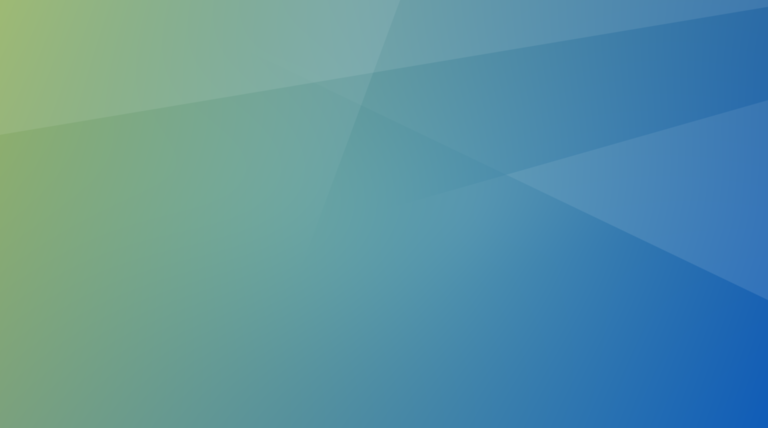
Give the GLSL for this background, as a WebGL 1 fragment shader.

```glsl
precision highp float;

uniform vec2 u_resolution;

// Base gradient: three stops along the top and three along the bottom
const vec3 TOP_LEFT = vec3(0.58, 0.70, 0.40);
const vec3 TOP_MID = vec3(0.36, 0.58, 0.60);
const vec3 TOP_RIGHT = vec3(0.17, 0.42, 0.65);
const vec3 BOTTOM_LEFT = vec3(0.48, 0.63, 0.49);
const vec3 BOTTOM_MID = vec3(0.28, 0.53, 0.64);
const vec3 BOTTOM_RIGHT = vec3(0.06, 0.36, 0.72);

// Soft central glow
const vec3 GLOW_COLOR = vec3(0.05, 0.06, 0.04);
const vec2 GLOW_CENTER = vec2(0.48, 0.48);
const float GLOW_RADIUS = 0.45;

// Ends of the pane edges, as fractions of the canvas
const vec2 ROOF_A = vec2(0.0, 0.685);
const vec2 ROOF_B = vec2(1.0, 0.984);
const vec2 STEEP_A = vec2(0.391, 0.37);
const vec2 STEEP_B = vec2(0.521, 1.0);
const vec2 FALL_A = vec2(0.326, 0.878);
const vec2 FALL_B = vec2(1.0, 0.299);
const vec2 RISE_A = vec2(0.521, 0.521);
const vec2 RISE_B = vec2(1.0, 0.766);

// Pane opacities
const float ROOF_LIGHT = 0.09;
const float STEEP_LIGHT = 0.07;
const float FALL_LIGHT = 0.03;
const float WEDGE_LIGHT = 0.08;
const float RISE_LIGHT = 0.04;

// Signed distance in canvas heights, positive to the left of a -> b
float lineSide(vec2 uv, vec2 a, vec2 b) {
  vec2 scale = vec2(u_resolution.x / u_resolution.y, 1.0);
  vec2 dir = normalize((b - a) * scale);
  return dot((uv - a) * scale, vec2(-dir.y, dir.x));
}

float cover(float dist) {
  float blur = 1.0 / u_resolution.y;
  return smoothstep(-blur, blur, dist);
}

// Quadratic curve through three evenly spaced colours
vec3 threeStops(vec3 a, vec3 b, vec3 c, float t) {
  return mix(a, c, t) + 4.0 * t * (1.0 - t) * (b - 0.5 * (a + c));
}

void main() {
  vec2 uv = gl_FragCoord.xy / u_resolution;

  // Background
  vec3 color = threeStops(
    mix(BOTTOM_LEFT, TOP_LEFT, uv.y),
    mix(BOTTOM_MID, TOP_MID, uv.y),
    mix(BOTTOM_RIGHT, TOP_RIGHT, uv.y), uv.x);
  vec2 offset = (uv - GLOW_CENTER) / GLOW_RADIUS;
  color += GLOW_COLOR * exp(-2.0 * dot(offset, offset));

  // Edge distances
  float roof = lineSide(uv, ROOF_A, ROOF_B);
  float steep = lineSide(uv, STEEP_A, STEEP_B);
  float fall = lineSide(uv, FALL_A, FALL_B);
  float rise = -lineSide(uv, RISE_A, RISE_B);

  // Translucent panes, fading away from their edges
  float steepFade = smoothstep(0.33, 0.85, uv.y) * (1.0 - smoothstep(0.0, 0.65, steep));
  float fallFade = smoothstep(0.30, 0.48, uv.x) * (1.0 - smoothstep(0.1, 0.6, fall));
  float riseFade = smoothstep(0.46, 0.64, uv.x) * (1.0 - smoothstep(0.0, 0.25, rise));
  float above = cover(fall);
  float below = cover(rise);

  color = mix(color, vec3(1.0), ROOF_LIGHT * cover(roof));
  color = mix(color, vec3(1.0), STEEP_LIGHT * cover(steep) * steepFade);
  color = mix(color, vec3(1.0), FALL_LIGHT * above * fallFade);
  color = mix(color, vec3(1.0), below * mix(RISE_LIGHT * riseFade, WEDGE_LIGHT, above)
    * smoothstep(0.46, 0.62, uv.x));

  gl_FragColor = vec4(color, 1.0);
}
```
